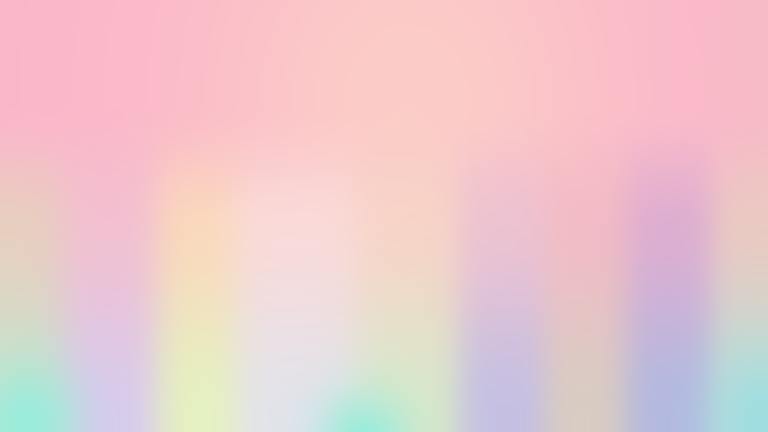
Reproduce this background procedurally as a Shadertoy shader.

```glsl
// Soft pastel aurora: a pink and peach sky melting into blurred vertical colour bands with mint glows.

#define VEIL_TOP 0.76      // height where the bands begin to show
#define VEIL_FULL 0.46     // height where the bands replace the sky
#define TINT_TOP 0.52      // height where the bands start to cool
#define TINT_FULL 0.03     // height where the cool tint is complete
#define PINK vec3(0.982, 0.713, 0.790)
#define PEACH vec3(0.985, 0.802, 0.780)
#define ROSE vec3(0.962, 0.740, 0.770)
#define MINT vec3(0.605, 0.925, 0.860)
#define AQUA vec3(0.610, 0.865, 0.890)

// Elliptical falloff: 1 at the centre, fading smoothly outwards.
float glow(vec2 uv, vec2 centre, vec2 radius) {
    vec2 d = (uv - centre) / radius;
    return exp(-dot(d, d));
}

// Weighted band colour: warm at mid height, cool near the ground.
vec4 band(vec2 uv, float centre, float width, vec3 warm, vec3 cool) {
    float d = (uv.x - centre) / width;
    float tint = 1.0 - smoothstep(TINT_FULL, TINT_TOP, uv.y);
    return vec4(mix(warm, cool, tint), 1.0) * exp(-d * d);
}

vec3 skyColour(vec2 uv) {
    vec3 sky = mix(PINK, PEACH, glow(uv, vec2(0.53, 0.76), vec2(0.27, 0.60)));
    return mix(sky, ROSE, 0.8 * glow(uv, vec2(1.02, 0.92), vec2(0.09, 0.50)));
}

// Normalised sum of the bands, from left to right.
vec3 veilColour(vec2 uv) {
    vec4 sum = vec4(0.0);
    sum += band(uv, 0.010, 0.065, vec3(0.91, 0.81, 0.75), vec3(0.78, 0.89, 0.80));
    sum += band(uv, 0.145, 0.060, vec3(0.95, 0.75, 0.82), vec3(0.85, 0.79, 0.93));
    sum += band(uv, 0.255, 0.050, vec3(0.98, 0.85, 0.73), vec3(0.90, 0.95, 0.74));
    sum += band(uv, 0.380, 0.075, vec3(0.98, 0.855, 0.85), vec3(0.89, 0.89, 0.92));
    sum += band(uv, 0.530, 0.060, vec3(0.97, 0.83, 0.78), vec3(0.85, 0.91, 0.79));
    sum += band(uv, 0.653, 0.050, vec3(0.93, 0.76, 0.82), vec3(0.77, 0.75, 0.89));
    sum += band(uv, 0.765, 0.050, vec3(0.95, 0.735, 0.77), vec3(0.85, 0.80, 0.76));
    sum += band(uv, 0.866, 0.050, vec3(0.87, 0.68, 0.82), vec3(0.70, 0.72, 0.88));
    sum += band(uv, 1.000, 0.060, vec3(0.92, 0.79, 0.76), vec3(0.75, 0.87, 0.83));
    return sum.rgb / sum.a;
}

void mainImage(out vec4 fragColor, in vec2 fragCoord) {
    vec2 uv = fragCoord / iResolution.xy;

    // Sky above, colour bands below
    float veil = 1.0 - smoothstep(VEIL_FULL, VEIL_TOP, uv.y);
    vec3 colour = mix(skyColour(uv), veilColour(uv), veil);

    // Mint and aqua light rising from the ground
    colour = mix(colour, MINT, glow(uv, vec2(0.035, 0.02), vec2(0.065, 0.13)));
    colour = mix(colour, MINT, glow(uv, vec2(0.473, -0.02), vec2(0.060, 0.11)));
    colour = mix(colour, AQUA, 0.9 * glow(uv, vec2(0.99, 0.02), vec2(0.065, 0.16)));

    fragColor = vec4(colour, 1.0);
}
```
